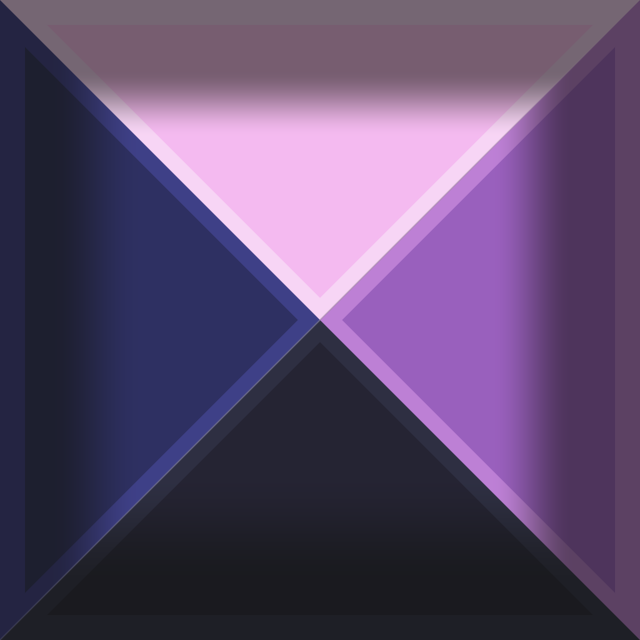
A WebGL 2 fragment shader for this background:

```glsl
#version 300 es
precision highp float;
// Four bevelled triangular faces meet at the centre of a square, like a pyramid.
// Each face is a flat core inside a lighter rim; both darken towards the
// outer edge. Soft half-plane masks on the diagonals join the faces.

uniform vec2 u_resolution;
out vec4 outColor;

// Bevel and seam sizes, in canvas units
const float EDGE_RIM = 0.039;
const float DIAGONAL_RIM = 0.0345;
const float SEAM_WIDTH = 0.0013;

// Colours of each face: core and rim, lit and shaded
const vec3 TOP_CORE = vec3(0.957, 0.730, 0.940);
const vec3 TOP_CORE_SHADE = vec3(0.465, 0.365, 0.440);
const vec3 TOP_RIM = vec3(0.970, 0.835, 0.960);
const vec3 TOP_RIM_SHADE = vec3(0.460, 0.400, 0.450);
const vec3 RIGHT_CORE = vec3(0.600, 0.375, 0.740);
const vec3 RIGHT_CORE_SHADE = vec3(0.305, 0.203, 0.360);
const vec3 RIGHT_RIM = vec3(0.740, 0.500, 0.835);
const vec3 RIGHT_RIM_SHADE = vec3(0.360, 0.255, 0.390);
const vec3 LEFT_CORE = vec3(0.180, 0.188, 0.383);
const vec3 LEFT_CORE_SHADE = vec3(0.115, 0.120, 0.185);
const vec3 LEFT_RIM = vec3(0.245, 0.250, 0.530);
const vec3 LEFT_RIM_SHADE = vec3(0.140, 0.143, 0.260);
const vec3 BOTTOM_CORE = vec3(0.145, 0.140, 0.200);
const vec3 BOTTOM_CORE_SHADE = vec3(0.100, 0.103, 0.120);
const vec3 BOTTOM_RIM = vec3(0.180, 0.185, 0.260);
const vec3 BOTTOM_RIM_SHADE = vec3(0.118, 0.122, 0.148);
const vec3 SEAM_LIGHT = vec3(0.480, 0.480, 0.580);
const vec3 SEAM_DARK = vec3(0.600, 0.530, 0.600);

// Where the shade ends and full light begins, measured from the outer edge
const vec2 TOP_FADE = vec2(0.110, 0.215);
const vec2 RIGHT_FADE = vec2(0.105, 0.230);
const vec2 LEFT_FADE = vec2(0.080, 0.220);
const vec2 BOTTOM_FADE = vec2(0.085, 0.260);

float cover(float dist, float pixel) {
    return smoothstep(-0.7 * pixel, 0.7 * pixel, dist);
}

// One face: "along" points outwards from the centre, "across" is sideways
vec3 face(float along, float across, vec2 fade, float pixel,
          vec3 core, vec3 coreShade, vec3 rim, vec3 rimShade) {
    float depth = 0.5 - along;
    float light = smoothstep(fade.x, fade.y, depth);
    float inset = min(depth - EDGE_RIM, along - abs(across) - DIAGONAL_RIM);
    return mix(mix(rimShade, rim, light), mix(coreShade, core, light),
               cover(inset, pixel));
}

void main() {
    float pixel = 1.0 / min(u_resolution.x, u_resolution.y);
    vec2 p = gl_FragCoord.xy / u_resolution - 0.5;

    vec3 top = face(p.y, p.x, TOP_FADE, pixel,
                    TOP_CORE, TOP_CORE_SHADE, TOP_RIM, TOP_RIM_SHADE);
    vec3 right = face(p.x, p.y, RIGHT_FADE, pixel,
                      RIGHT_CORE, RIGHT_CORE_SHADE, RIGHT_RIM, RIGHT_RIM_SHADE);
    vec3 left = face(-p.x, p.y, LEFT_FADE, pixel,
                     LEFT_CORE, LEFT_CORE_SHADE, LEFT_RIM, LEFT_RIM_SHADE);
    vec3 bottom = face(-p.y, p.x, BOTTOM_FADE, pixel,
                       BOTTOM_CORE, BOTTOM_CORE_SHADE, BOTTOM_RIM, BOTTOM_RIM_SHADE);

    // Signed distances to the two diagonals
    float rising = (p.y - p.x) * inversesqrt(2.0);
    float falling = (p.x + p.y) * inversesqrt(2.0);
    float aboveRising = cover(rising, pixel);
    float aboveFalling = cover(falling, pixel);
    vec3 lower = mix(bottom, left, aboveRising);
    vec3 upper = mix(right, top, aboveRising);

    // Hairline seams on the rising diagonal, fading towards the corners
    float seam = 1.0 - smoothstep(0.0, SEAM_WIDTH + 0.5 * pixel, abs(rising));
    float lit = smoothstep(0.5, 0.2, abs(p.x));
    lower = mix(lower, SEAM_LIGHT, seam * mix(0.25, 0.7, lit));
    upper = mix(upper, SEAM_DARK, seam * 0.5 * lit);

    outColor = vec4(mix(lower, upper, aboveFalling), 1.0);
}
```
